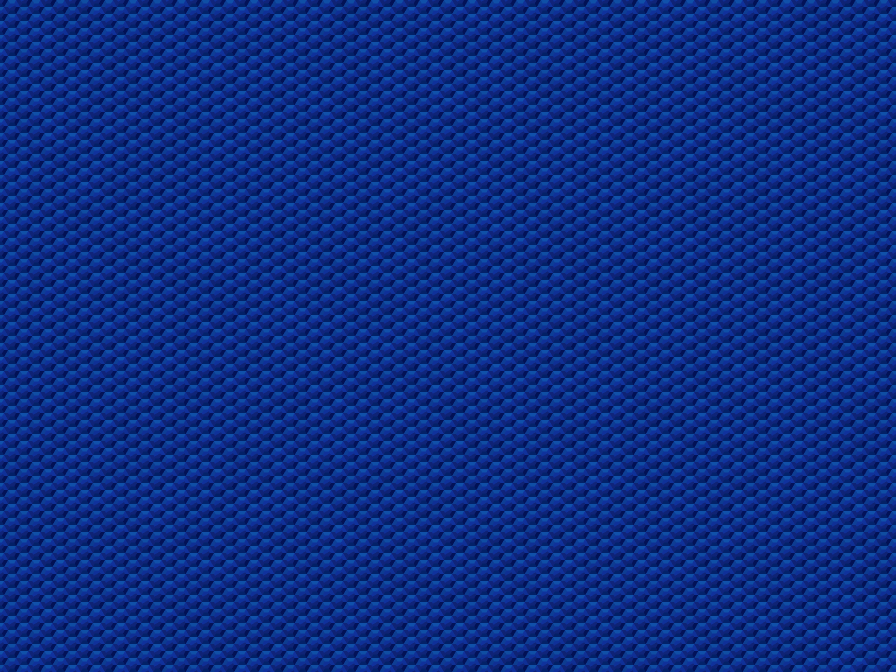
Reproduce this pattern procedurally as a Shadertoy shader.

```glsl
const float SQRT3 = 1.7320508;
const float PI = 3.1415927;
const vec2 REPEATS = vec2(37.0, 48.0);
const vec2 LIGHT_DIRECTION = vec2(-0.5, 0.866);
const float CAP_APOTHEM = 0.25;
const int SAMPLES = 2;

const vec3 CAP_LIGHT = vec3(0.06, 0.19, 0.60);
const vec3 CAP_SHADE = vec3(0.06, 0.14, 0.47);

// Facets run counter-clockwise from the upper right
const vec3 FACET_COLOURS[6] = vec3[6](
    vec3(0.06, 0.19, 0.60),
    vec3(0.06, 0.31, 0.65),
    vec3(0.05, 0.24, 0.58),
    vec3(0.06, 0.14, 0.47),
    vec3(0.01, 0.13, 0.41),
    vec3(0.01, 0.07, 0.34)
);

float hash(vec2 p) {
    vec3 q = fract(vec3(p.xyx) * 0.1031);
    q += dot(q, q.yzx + 33.33);
    return fract((q.x + q.y) * q.z);
}

// Nearest centre of a flat-topped hexagon lattice with unit cell height
vec2 hexCentre(vec2 p, vec2 period) {
    vec2 even = round(p / period) * period;
    vec2 odd = (floor(p / period) + 0.5) * period;
    vec2 toEven = p - even;
    vec2 toOdd = p - odd;
    return dot(toEven, toEven) < dot(toOdd, toOdd) ? even : odd;
}

// Distance from the centre measured along the hexagon's side normals
float hexRadius(vec2 offset) {
    vec2 q = abs(offset);
    return max(q.y, dot(q, vec2(0.5 * SQRT3, 0.5)));
}

// Sloping sides around a softer cap split across the light
vec3 studColour(vec2 offset, float capApothem, vec2 lightDirection) {
    float turn = fract(atan(offset.y, offset.x) / (2.0 * PI));
    vec3 side = FACET_COLOURS[min(int(turn * 6.0), 5)];
    vec3 cap = dot(offset, lightDirection) > 0.0 ? CAP_LIGHT : CAP_SHADE;
    return hexRadius(offset) < capApothem ? cap : side;
}

vec3 hexPattern(vec2 uv, vec2 repeats) {
    vec2 period = vec2(SQRT3, 1.0);
    vec2 p = uv * repeats * period;
    vec2 centre = hexCentre(p, period);
    float variation = hash(round(2.0 * centre / period));
    vec3 stud = studColour(p - centre, CAP_APOTHEM, LIGHT_DIRECTION);
    return stud * mix(0.97, 1.03, variation);
}

void mainImage(out vec4 fragColor, in vec2 fragCoord) {
    // Average subpixel samples to smooth the facet edges
    vec3 colour = vec3(0.0);
    for (int y = 0; y < SAMPLES; y++) {
        for (int x = 0; x < SAMPLES; x++) {
            vec2 jitter = (vec2(x, y) + 0.5) / float(SAMPLES) - 0.5;
            vec2 uv = (fragCoord + jitter) / iResolution.xy;
            colour += hexPattern(uv, REPEATS);
        }
    }
    fragColor = vec4(colour / float(SAMPLES * SAMPLES), 1.0);
}
```
